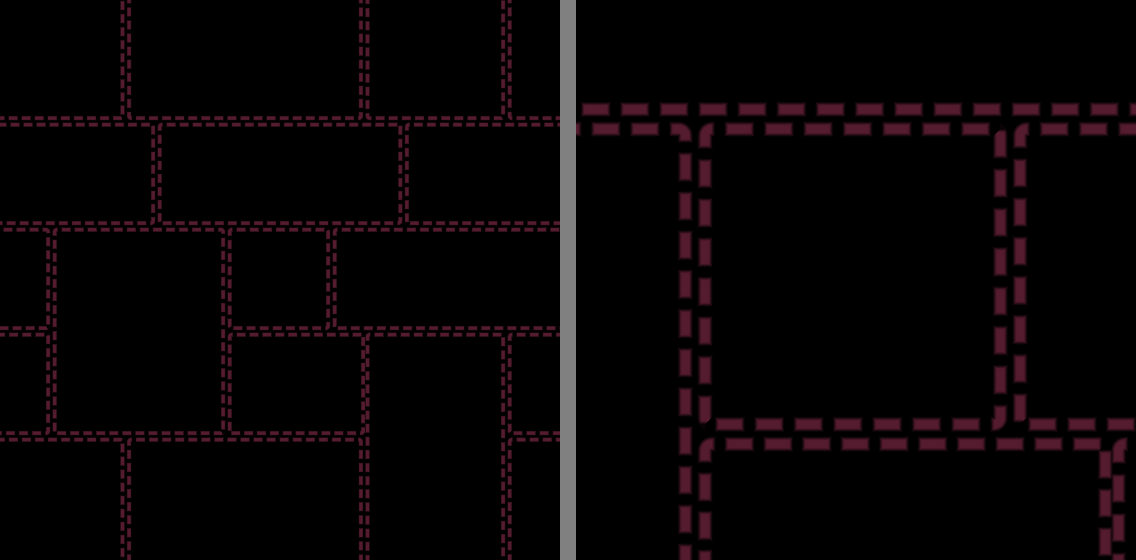
Left, the full canvas; right, a detail of the centre.
Give the GLSL for this pattern, as a WebGL 2 fragment shader.

```glsl
#version 300 es
precision highp float;
// Dashed double seams around a wrapping layout of mixed rectangular blocks.
// Each block is a rounded rectangle outline, inset from its seam and cut into
// dashes by the clockwise distance along its perimeter.

uniform vec2 u_resolution;
out vec4 fragColor;

const float TILE = 768.0;         // layout units across one repeat
const float REPEATS = 1.0;        // repeats over the canvas height
const float INSET = 4.5;          // seam centre to stitched outline
const float CORNER_RADIUS = 3.0;
const float LINE_WIDTH = 5.2;
const float DASH_PERIOD = 17.9;
const float DASH_LENGTH = 12.0;
const float DASH_PHASE = 15.7;    // first dash centre after the top left corner
const float SOFTNESS = 1.2;       // half width of the soft edge
const vec3 GROUND = vec3(0.0);
const vec3 THREAD = vec3(0.335, 0.107, 0.185);

// Block bounds between seams: left, bottom, right, top
const int BLOCK_COUNT = 10;
const vec4 BLOCKS[BLOCK_COUNT] = vec4[](
    vec4(172.5, -166.5, 499.5, 169.5),
    vec4(694.5, -166.5, 940.5, 169.5),
    vec4(499.5, -166.5, 694.5, 313.5),
    vec4(214.5, 457.5, 553.5, 601.5),
    vec4(553.5, 457.5, 982.5, 601.5),
    vec4(310.5, 313.5, 454.5, 457.5),
    vec4(454.5, 313.5, 838.5, 457.5),
    vec4(70.5, 169.5, 310.5, 457.5),
    vec4(310.5, 169.5, 502.5, 313.5),
    vec4(694.5, 169.5, 838.5, 313.5));

float roundedBox(vec2 p, vec2 halfSize, float radius) {
    vec2 q = abs(p) - halfSize + radius;
    return length(max(q, 0.0)) + min(max(q.x, q.y), 0.0) - radius;
}

// Clockwise distance along the outline, starting at the top left corner
float perimeterPosition(vec2 p, vec2 halfSize) {
    vec2 size = 2.0 * halfSize;
    vec2 edge = abs(p) - halfSize;
    vec2 c = clamp(p, -halfSize, halfSize);
    if (edge.y > edge.x) {
        return p.y > 0.0 ? c.x + halfSize.x
                         : size.x + size.y + halfSize.x - c.x;
    }
    return p.x > 0.0 ? size.x + halfSize.y - c.y
                     : 2.0 * size.x + size.y + halfSize.y + c.y;
}

// Signed distance to the dashes of one block outline
float dashedOutline(vec2 p, vec2 halfSize) {
    float across = abs(roundedBox(p, halfSize, CORNER_RADIUS)) - 0.5 * LINE_WIDTH;
    float perimeter = 4.0 * (halfSize.x + halfSize.y);
    float period = perimeter / round(perimeter / DASH_PERIOD);
    float phase = (perimeterPosition(p, halfSize) - DASH_PHASE) / period;
    float along = abs(fract(phase + 0.5) - 0.5) * period - 0.5 * DASH_LENGTH;
    return max(across, along);
}

void main() {
    float unitsPerPixel = TILE * REPEATS / u_resolution.y;
    vec2 position = gl_FragCoord.xy * unitsPerPixel;

    // Nearest dash over all blocks, each wrapped around its own centre
    float dist = TILE;
    for (int i = 0; i < BLOCK_COUNT; i++) {
        vec4 block = BLOCKS[i];
        vec2 centre = 0.5 * (block.xy + block.zw);
        vec2 halfSize = 0.5 * (block.zw - block.xy) - INSET;
        vec2 p = (fract((position - centre) / TILE + 0.5) - 0.5) * TILE;
        dist = min(dist, dashedOutline(p, halfSize));
    }

    float soft = max(SOFTNESS, 0.7 * unitsPerPixel);
    float stitch = 1.0 - smoothstep(-soft, soft, dist);
    fragColor = vec4(mix(GROUND, THREAD, stitch), 1.0);
}
```
